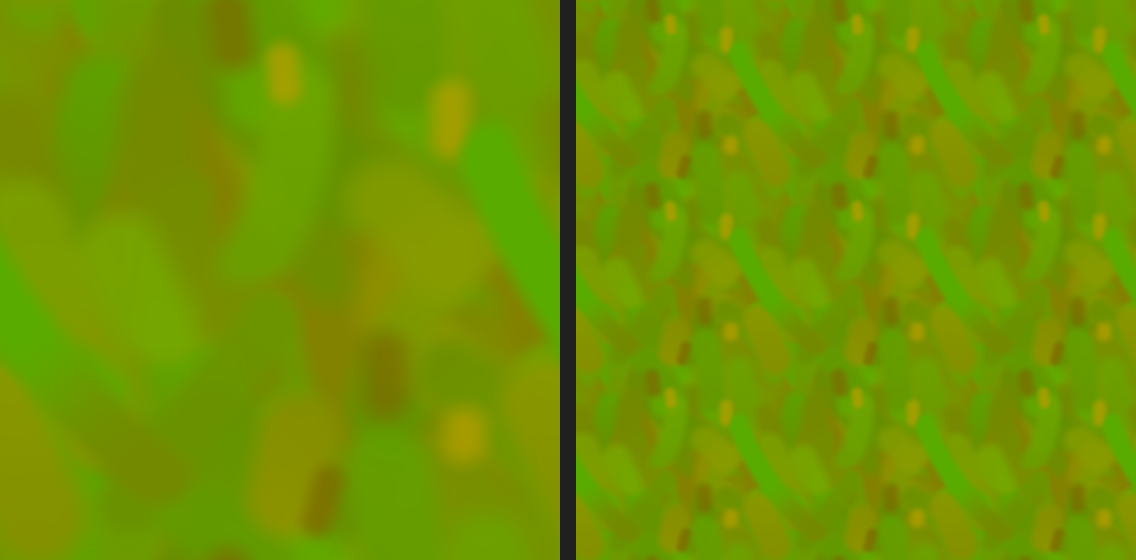
Left: one tile. Right: repeated 3 by 3.
Write a WebGL 2 fragment shader that draws this background.

```glsl
#version 300 es
precision highp float;

uniform vec2 u_resolution;
out vec4 fragColor;

const int STROKE_COUNT = 46;
const int FLECK_COUNT = 6;
const uint SEED = 37u;
const float STROKE_OPACITY = 0.88;
const float FLECK_OPACITY = 0.75;
const vec2 HALF_LENGTH = vec2(0.05, 0.22);   // min, max
const vec2 RADIUS = vec2(0.045, 0.085);
const vec2 SOFTNESS = vec2(0.024, 0.042);
const vec2 TILT = vec2(0.05, 0.9);           // radians away from vertical
const float MAX_BEND = 1.1;

const vec3 DARK_GREEN = vec3(0.37, 0.56, 0.0);
const vec3 DARK_OLIVE = vec3(0.53, 0.49, 0.0);
const vec3 BRIGHT_GREEN = vec3(0.35, 0.69, 0.0);
const vec3 BRIGHT_GOLD = vec3(0.60, 0.62, 0.0);
const vec3 GROUND = vec3(0.51, 0.51, 0.0);
const vec3 AMBER = vec3(0.70, 0.62, 0.0);
const vec3 RUST = vec3(0.48, 0.42, 0.0);

// Long green band that crosses the side edge
const vec2 BAND_CENTRE = vec2(0.04, 0.41);
const float BAND_ANGLE = -0.95;
const float BAND_HALF_LENGTH = 0.35;
const float BAND_RADIUS = 0.055;
const float BAND_BEND = 0.35;

// Integer hash: four values in 0..1 per key
vec4 hash4(uint key, uint channel) {
    uvec4 v = uvec4(key, channel, SEED, key ^ channel) * 1664525u + 1013904223u;
    for (int i = 0; i < 2; i++) {
        v += v.yzxw * v.wxyz;
        v ^= v >> 16u;
        v = v * 747796405u + 2891336453u;
    }
    v ^= v >> 15u;
    return vec4(v >> 8u) / 16777216.0;
}

float pick(vec2 range, float t) {
    return mix(range.x, range.y, t);
}

// Foliage tone: hue runs from green to gold, light from dark to bright
vec3 tone(float hue, float light) {
    vec3 dark = mix(DARK_GREEN, DARK_OLIVE, hue);
    vec3 bright = mix(BRIGHT_GREEN, BRIGHT_GOLD, hue);
    return mix(dark, bright, light);
}

// Bent soft capsule on the torus: x = coverage, y = position along it
vec2 stroke(vec2 p, vec2 centre, float angle, float halfLength,
            float radius, float bend, float softness) {
    vec2 d = p - centre;
    d -= round(d);
    float c = cos(angle), s = sin(angle);
    d = mat2(c, -s, s, c) * d;
    d.y -= bend * d.x * d.x;
    float along = clamp(d.x, -halfLength, halfLength);
    float dist = length(d - vec2(along, 0.0));
    float coverage = 1.0 - smoothstep(radius - softness, radius + softness, dist);
    return vec2(coverage, smoothstep(-halfLength - radius, halfLength + radius, d.x));
}

void main() {
    vec2 p = gl_FragCoord.xy / u_resolution;
    vec3 colour = GROUND;

    // Overlapping blades, mostly upright or diagonal
    for (int i = 0; i < STROKE_COUNT; i++) {
        vec4 place = hash4(uint(i), 1u);
        vec4 form = hash4(uint(i), 2u);
        vec4 paint = hash4(uint(i), 3u);
        float lean = place.z < 0.5 ? -1.0 : 1.0;
        float angle = 1.5708 + lean * pick(TILT, place.w);
        vec2 blade = stroke(p, place.xy, angle, pick(HALF_LENGTH, form.x),
                            pick(RADIUS, form.y), MAX_BEND * (2.0 * form.z - 1.0),
                            pick(SOFTNESS, form.w));
        float hue = clamp(paint.x + 0.4 * (paint.y - 0.5) * blade.y, 0.0, 1.0);
        float light = mix(paint.z, paint.w, blade.y);
        colour = mix(colour, tone(hue, light), STROKE_OPACITY * blade.x);
    }

    // Small amber glows and rusty gaps
    for (int i = 0; i < FLECK_COUNT; i++) {
        vec4 place = hash4(uint(i), 4u);
        vec4 form = hash4(uint(i), 5u);
        float angle = 1.5708 + 0.8 * (place.z - 0.5);
        float radius = mix(0.022, 0.042, form.x);
        vec2 fleck = stroke(p, place.xy, angle, mix(0.01, 0.04, form.y),
                            radius, 0.0, 0.8 * radius);
        vec3 paint = i % 2 == 0 ? AMBER : RUST;
        colour = mix(colour, paint, FLECK_OPACITY * fleck.x);
    }

    // Bright band, fading to dark at its lower end
    vec2 band = stroke(p, BAND_CENTRE, BAND_ANGLE, BAND_HALF_LENGTH,
                       BAND_RADIUS, BAND_BEND, SOFTNESS.x);
    float fade = smoothstep(0.5, 1.0, band.y);
    colour = mix(colour, tone(0.5 * fade, 0.85 - 0.75 * fade), band.x);

    fragColor = vec4(colour, 1.0);
}
```
